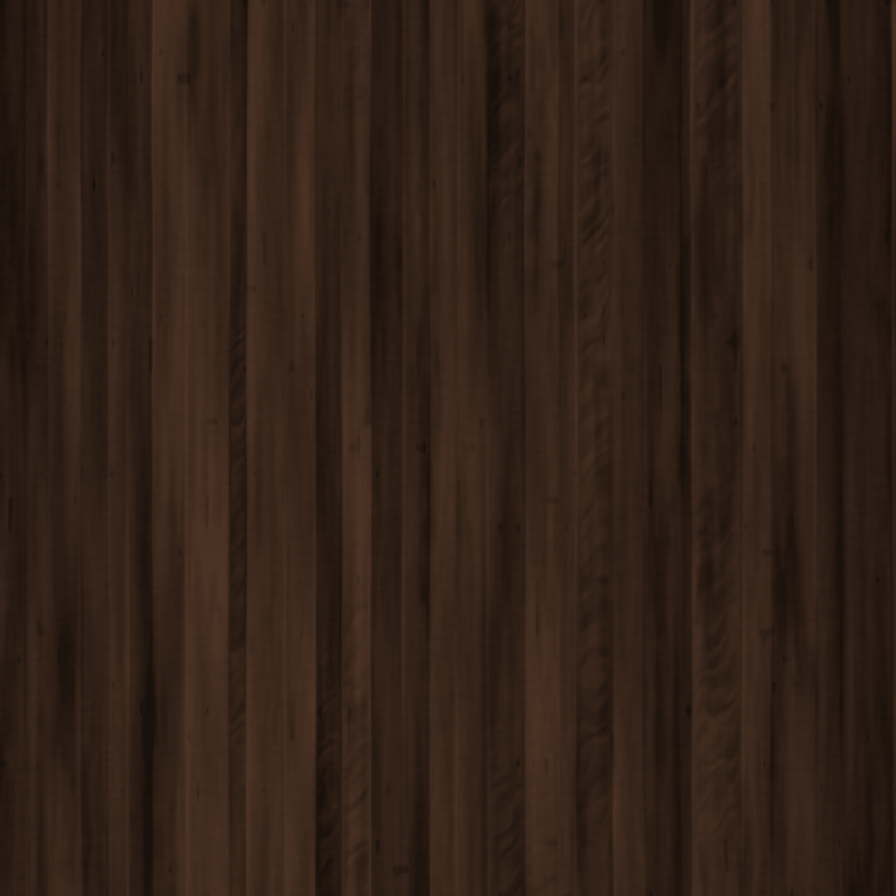
Reproduce this texture procedurally as a WebGL 1 fragment shader.

```glsl
precision highp float;
// Dark stained wood made of narrow upright strips of uneven width.
// Each strip has its own tone and slant of shade; stretched noise adds grain,
// dark stains and, on a few strips, slanting ripples across the fibre.
uniform vec2 u_resolution;

float hash(vec2 p) {
  return fract(sin(dot(p, vec2(127.1, 311.7))) * 43758.5453);
}

float noise(vec2 p) {
  vec2 cell = floor(p);
  vec2 f = fract(p);
  f = f * f * (3.0 - 2.0 * f);
  return mix(mix(hash(cell), hash(cell + vec2(1.0, 0.0)), f.x),
             mix(hash(cell + vec2(0.0, 1.0)), hash(cell + 1.0), f.x), f.y);
}

// Smooth random value along one line, shifted so that lines never align
float line(float id, float y) {
  y += 17.0 * hash(vec2(id, 5.3));
  float f = fract(y);
  return mix(hash(vec2(id, floor(y))), hash(vec2(id, floor(y) + 1.0)),
             f * f * (3.0 - 2.0 * f));
}

// Long vertical fibres: neighbouring random lines blended sideways
float fibres(vec2 p) {
  float id = floor(p.x);
  return mix(line(id, p.y), line(id + 1.0, p.y), smoothstep(0.0, 1.0, fract(p.x)));
}

// Left edge of a strip, in strip units
float edgeOf(float id) {
  return id + 0.1 + 0.8 * hash(vec2(id, 91.7));
}

// Tone of one strip at sideways position s and height y
float stripTone(float id, float s, float y) {
  float left = edgeOf(id);
  float across = (s - left) / (edgeOf(id + 1.0) - left);
  float tone = 0.68 * (hash(vec2(id, 23.1)) - 0.5);
  tone += 0.5 * (line(id + 200.0, y * 2.6) - 0.5);
  tone += 0.45 * (hash(vec2(id, 47.9)) - 0.6) * (across - 0.5);

  // Slanting ripples, only on some strips and some stretches of them
  float rippled = step(0.72, hash(vec2(id, 67.3)))
                * smoothstep(0.45, 0.7, line(id + 400.0, y * 2.2))
                * smoothstep(0.0, 0.2, across) * smoothstep(1.0, 0.8, across);
  float x = s / 30.0;
  float ripple = noise(vec2(x * 55.0, (y - 0.9 * x) * 115.0 + 3.0 * noise(vec2(x * 60.0, y * 25.0))));
  return tone + rippled * 0.5 * (ripple - 0.55);
}

void main() {
  vec2 uv = gl_FragCoord.xy / u_resolution;
  float wobble = 0.0016 * (noise(vec2(uv.x * 8.0, uv.y * 7.0)) - 0.5);
  float x = uv.x + wobble;
  float y = uv.y;

  // Strips, blended softly across the one seam in each cell
  float s = x * 30.0;
  float id = floor(s);
  float seam = s - edgeOf(id);
  float tone = 0.43 + mix(stripTone(id - 1.0, s, y), stripTone(id, s, y),
                          smoothstep(-0.05, 0.05, seam));

  // Seams: a dark gap or a light worn rim that comes and goes
  float wear = line(id + 700.0, y * 3.0) - 0.45;
  tone += 0.75 * wear * exp(-seam * seam * 240.0);

  // Grain from broad bands down to hair-fine fibres
  tone += 0.52 * (fibres(vec2(x * 62.0, y * 4.0)) - 0.5);
  tone += 0.38 * (fibres(vec2(x * 135.0 + 300.0, y * 7.0)) - 0.5);
  tone += 0.18 * (fibres(vec2(x * 260.0 + 700.0, y * 26.0)) - 0.5);
  tone += 0.09 * (noise(vec2(x * 75.0, y * 250.0)) - 0.5);
  tone += 0.08 * (noise(uv * 230.0) - 0.5);

  // Dark stains with ragged ends, and rare short pores
  float stain = fibres(vec2(x * 42.0 + 90.0, y * 5.0)) + 0.25 * noise(vec2(x * 150.0, y * 32.0));
  tone -= 0.3 * smoothstep(0.8, 1.1, stain);
  tone -= 0.35 * smoothstep(0.9, 0.99, noise(vec2(x * 95.0 + 40.0, y * 34.0)));

  tone = clamp(tone, -0.35, 1.2);
  vec3 darkWood = vec3(0.14, 0.092, 0.062);
  vec3 lightWood = vec3(0.27, 0.18, 0.13);
  gl_FragColor = vec4(mix(darkWood, lightWood, tone), 1.0);
}
```
